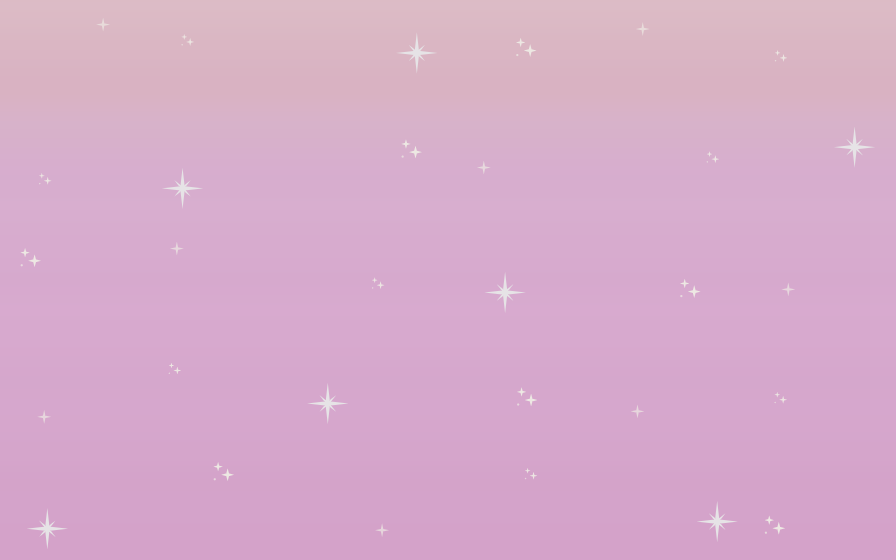
Give the GLSL for this background, as a Shadertoy shader.

```glsl
// Pale sparkles scattered over a soft pink to orchid sky.
// The sky is a vertical gradient with faint layered sine bands; each cell of
// a jittered grid holds one sparkle, a lone glint or a cluster of three.

vec2 hash2(vec2 p) {
    vec3 q = fract(p.xyx * vec3(0.1031, 0.1030, 0.0973));
    q += dot(q, q.yzx + 33.33);
    return fract((q.xx + q.yz) * q.zy);
}

// Box-filtered coverage of a needle along x that tapers to both ends.
float needle(vec2 p, float len, float halfWidth, float px) {
    float w = halfWidth * max(1.0 - abs(p.x) / len, 0.0);
    float top = min(p.y + 0.5 * px, w);
    float bottom = max(p.y - 0.5 * px, -w);
    return clamp((top - bottom) / px, 0.0, 1.0);
}

float cross4(vec2 p, float len, float halfWidth, float px) {
    return max(needle(p, len, halfWidth, px), needle(p.yx, len, halfWidth, px));
}

// Long upright cross with a short diagonal one behind it.
float sparkle(vec2 p, float px) {
    vec2 diagonal = vec2(p.x + p.y, p.x - p.y) * 0.7071;
    return max(cross4(p, 0.037, 0.0042, px), cross4(diagonal, 0.021, 0.0026, px));
}

// Main glint, a smaller one at its upper left and a dot at its lower left.
float cluster(vec2 p, float size, float px) {
    float main4 = cross4(p, 0.0115 * size, 0.0031 * size, px);
    float side4 = cross4(p - size * vec2(-0.017, 0.0145), 0.0085 * size, 0.0024 * size, px);
    float dotDist = length(p - size * vec2(-0.023, -0.008)) - 0.0019 * size;
    float speck = clamp(0.5 - dotDist / px, 0.0, 1.0);
    return max(main4, max(side4, speck * 0.75));
}

vec3 skyColor(float y) {
    vec3 sky = mix(vec3(0.828, 0.630, 0.785), vec3(0.843, 0.664, 0.808), smoothstep(-0.1, 0.5, y));
    sky = mix(sky, vec3(0.843, 0.682, 0.808), smoothstep(0.44, 0.72, y));
    sky = mix(sky, vec3(0.843, 0.697, 0.792), smoothstep(0.69, 0.78, y));
    sky = mix(sky, vec3(0.850, 0.696, 0.760), smoothstep(0.77, 0.84, y));
    sky = mix(sky, vec3(0.860, 0.730, 0.772), smoothstep(0.82, 1.0, y));
    // Faint horizontal bands
    return sky + 0.002 * (sin(y * 33.0) + 0.6 * sin(y * 71.0 + 1.0));
}

void mainImage(out vec4 fragColor, in vec2 fragCoord) {
    vec2 uv = fragCoord / iResolution.y;
    float px = 1.0 / iResolution.y;
    vec3 color = skyColor(uv.y);

    // Jitter is limited so that every figure stays inside its cell
    vec2 cellSize = vec2(1.6 / 6.0, 0.2);
    vec2 cell = floor(uv / cellSize);
    vec2 jitter = (hash2(cell + 7.0) - 0.5) * vec2(0.17, 0.118);
    vec2 p = uv - (cell + 0.5) * cellSize - jitter;

    // Shifted rows share the four kinds out evenly
    int kind = int(mod(cell.x + 2.0 * cell.y + floor(cell.y * 0.5), 4.0));
    float cover;
    if (kind == 0) cover = sparkle(p, px);
    else if (kind == 1) cover = cluster(p, 1.0, px);
    else if (kind == 2) cover = 0.72 * cross4(p, 0.0125, 0.0026, px);
    else cover = 0.95 * cluster(p, 0.62, px);

    vec3 glow = kind == 0 ? vec3(0.90, 0.89, 0.90) : vec3(0.93, 0.91, 0.89);
    fragColor = vec4(mix(color, glow, cover), 1.0);
}
```
